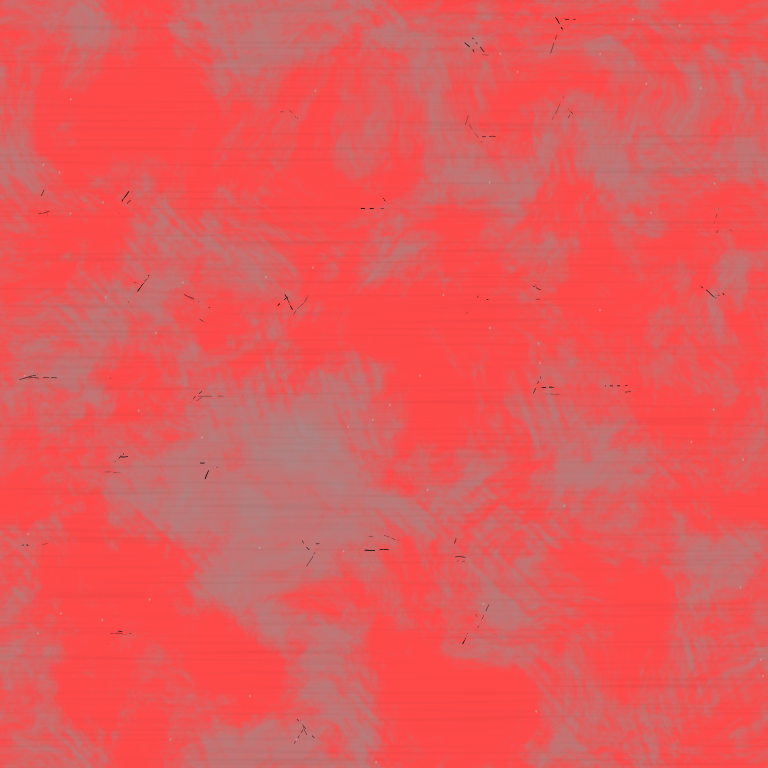
Write a Shadertoy shader that draws this texture.

```glsl
// Worn red paint with mottled grey wear, diagonal scuffs, faint scan lines and thin dark scratches.

// Integer hash: three values from 0 to 1
vec3 hash3(vec2 cell, int seed) {
    uvec3 v = uvec3(ivec3(ivec2(cell), seed)) * 1664525u + 1013904223u;
    v.x += v.y * v.z; v.y += v.z * v.x; v.z += v.x * v.y;
    v ^= v >> 16u;
    v.x += v.y * v.z; v.y += v.z * v.x; v.z += v.x * v.y;
    return vec3(v >> 8u) / 16777216.0;
}

float cornerSlope(vec2 cell, vec2 offset, vec2 period, int seed) {
    vec2 gradient = hash3(mod(cell, period), seed).xy * 2.0 - 1.0;
    return dot(gradient, offset);
}

// Gradient noise around zero that wraps after a whole period
float noise(vec2 p, vec2 period, int seed) {
    vec2 i = floor(p), f = p - i, w = f * f * (3.0 - 2.0 * f);
    vec2 r = vec2(1, 0), u = vec2(0, 1);
    float low = mix(cornerSlope(i, f, period, seed), cornerSlope(i + r, f - r, period, seed), w.x);
    float high = mix(cornerSlope(i + u, f - u, period, seed), cornerSlope(i + 1.0, f - 1.0, period, seed), w.x);
    return 1.22 * mix(low, high, w.y);
}

// Slowly fading octaves keep the mottling crisp
float clouds(vec2 uv) {
    float sum = 0.0, amplitude = 0.86, frequency = 4.0;
    for (int i = 0; i < 7; i++) {
        sum += amplitude * noise(uv * frequency, vec2(frequency), i);
        amplitude *= 0.74;
        frequency *= 2.0;
    }
    return sum;
}

// Two sheared noises, each shown only in patches
float scuffs(vec2 uv) {
    float steep = noise(vec2((3.0 * uv.x + uv.y) * 36.0, uv.y * 13.0), vec2(36, 13), 11);
    float slanted = noise(vec2((uv.x + uv.y) * 90.0, uv.y * 14.0), vec2(90, 14), 12);
    float patches = noise(uv * 5.0, vec2(5), 13);
    return steep * smoothstep(0.0, 0.3, patches) + slanted * smoothstep(0.0, 0.3, -patches);
}

// Small clusters of broken dark lines
float scratches(vec2 uv, float pixel) {
    const float CELLS = 9.0;
    vec2 p = uv * CELLS, cell = floor(p), local = p - cell;
    float ink = 0.0;
    vec3 cluster = hash3(cell, 20);
    for (int i = 0; i < 3; i++) {
        vec3 place = hash3(cell, 21 + i), shape = hash3(cell, 31 + i);
        vec2 center = mix(vec2(0.35), vec2(0.65), cluster.xy) + (place.xy - 0.5) * 0.3;
        vec2 direction = normalize(vec2(1.0, shape.x < 0.3 ? 0.0 : (shape.x - 0.6) * 8.0));
        vec2 d = local - center;
        float along = dot(d, direction), halfLength = mix(0.02, 0.17, shape.y * shape.y);
        float across = dot(d, vec2(-direction.y, direction.x));
        across += 0.012 * noise(p * 12.0, vec2(12.0 * CELLS), 41);
        float dist = length(vec2(across, max(abs(along) - halfLength, 0.0))) / CELLS;
        float line = 1.0 - smoothstep(0.0001, 0.0002 + 0.8 * pixel, dist);
        float dashes = smoothstep(-0.1, 0.05, noise(p * 18.0, vec2(18.0 * CELLS), 42 + i));
        ink = max(ink, line * dashes * step(cluster.z, 0.42) * mix(0.25, 0.9, shape.z * shape.z));
    }
    return ink;
}

// Sparse pale chips
float specks(vec2 uv, float pixel) {
    vec2 p = uv * 48.0, cell = floor(p);
    vec3 h = hash3(cell, 50);
    float dist = length((p - cell - mix(vec2(0.2), vec2(0.8), h.xy)) * vec2(1.0, 0.7)) / 48.0;
    return (1.0 - smoothstep(0.0003, 0.0006 + pixel, dist)) * step(h.z, 0.02);
}

void mainImage(out vec4 fragColor, in vec2 fragCoord) {
    vec2 uv = fract(fragCoord / iResolution.xy);
    float pixel = 1.0 / iResolution.y;

    // Wear amount, softly limited at intact paint and at bare grey
    vec2 warp = vec2(noise(uv * 6.0, vec2(6), 61), noise(uv * 6.0, vec2(6), 62));
    vec2 ripple = vec2(noise(uv * 40.0, vec2(40), 63), noise(uv * 40.0, vec2(40), 64));
    float wear = 0.21 + 0.96 * clouds(uv + 0.08 * warp + 0.008 * ripple);
    wear += 0.32 * scuffs(uv + 0.008 * warp) * smoothstep(-0.1, 0.3, wear);
    wear = 0.5 * (wear + sqrt(wear * wear + 0.004));
    wear -= 0.65 * max(wear - 0.55, 0.0);

    vec3 redPaint = vec3(1.0, 0.285, 0.285), wornGrey = vec3(0.6, 0.575, 0.575);
    vec3 color = mix(redPaint, wornGrey, wear);

    // Faint horizontal scan lines
    float scan = noise(uv * vec2(4, 230), vec2(4, 230), 70);
    color *= 1.0 - 0.06 * max(scan, 0.0);

    // Chips and scratches
    color = mix(color, vec3(0.72, 0.7, 0.66), 0.6 * specks(uv, pixel));
    color = mix(color, vec3(0.15, 0.06, 0.06), scratches(uv, pixel));
    fragColor = vec4(color, 1.0);
}
```
